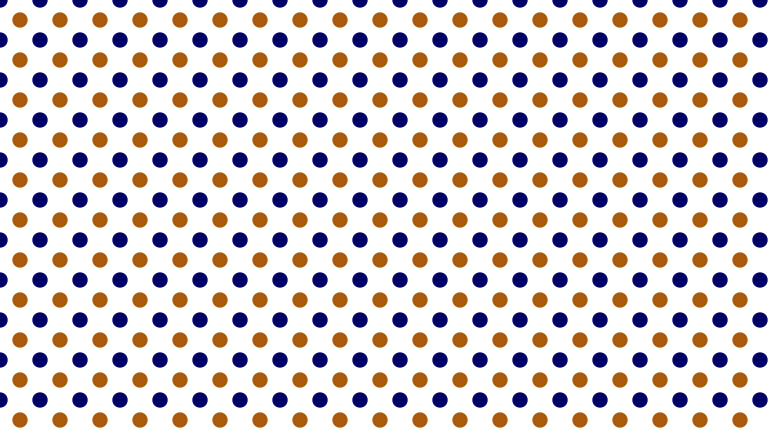
A Shadertoy shader for this pattern:

```glsl
// Two-colour polka dots on white: navy dots on a square lattice and
// ochre dots on the same lattice shifted by half a cell, each drawn
// as a repeated circle distance with an edge one pixel wide.

#define CELLS_DOWN 10.8     // lattice cells over the canvas height
#define DOT_RADIUS 0.1915   // in cells
#define PAPER vec3(1.0)
#define NAVY  vec3(0.008, 0.008, 0.400)
#define OCHRE vec3(0.664, 0.352, 0.040)

// Signed distance to the nearest dot centred on an integer point.
float dotLattice(vec2 p) {
    return length(fract(p + 0.5) - 0.5) - DOT_RADIUS;
}

// Coverage of a shape, softened over one pixel.
float coverage(float dist, float pixel) {
    return clamp(0.5 - dist / pixel, 0.0, 1.0);
}

void mainImage(out vec4 fragColor, in vec2 fragCoord) {
    // Cell units, anchored at the top left corner
    float pixel = CELLS_DOWN / iResolution.y;
    vec2 p = vec2(fragCoord.x, iResolution.y - fragCoord.y) * pixel;

    // Navy dots on the lattice, ochre dots in the gaps
    vec3 color = PAPER;
    color = mix(color, NAVY, coverage(dotLattice(p), pixel));
    color = mix(color, OCHRE, coverage(dotLattice(p + 0.5), pixel));

    fragColor = vec4(color, 1.0);
}
```
